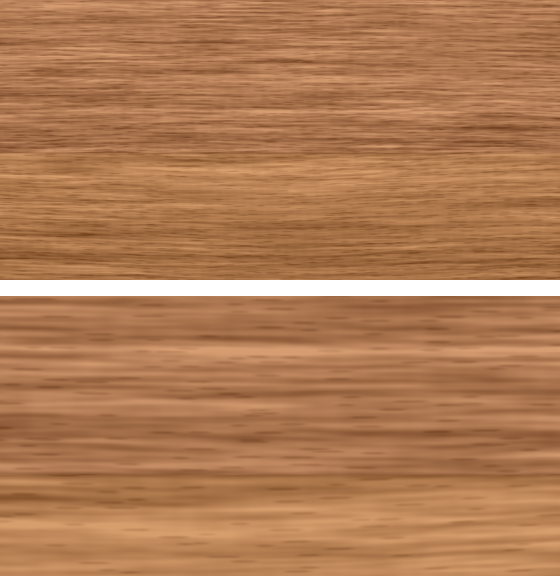
Top, the full canvas; bottom, a detail of the centre.
Give the GLSL for this texture, as a Shadertoy shader.

```glsl
// Two boards of warm brown wood with fine horizontal grain and a thin seam.
// Stretched gradient noise at several scales gives the bands and fibres;
// short scattered dashes give the pores, and one tone value picks the colour.

const vec3 DARK_WOOD = vec3(0.53, 0.33, 0.19);
const vec3 LIGHT_WOOD = vec3(0.78, 0.56, 0.39);
const float SEAM_HEIGHT = 0.453;

vec2 hash22(vec2 cell) {
    vec3 q = fract(cell.xyx * vec3(0.1031, 0.1030, 0.0973));
    q += dot(q, q.yzx + 33.33);
    return fract((q.xx + q.yz) * q.zy);
}

float cornerSlope(vec2 cell, vec2 offset) {
    float angle = 6.2832 * hash22(cell).x;
    return dot(vec2(cos(angle), sin(angle)), offset);
}

float gradientNoise(vec2 p) {
    vec2 i = floor(p), f = fract(p);
    vec2 u = f * f * f * (f * (f * 6.0 - 15.0) + 10.0);
    vec2 e = vec2(1.0, 0.0);
    float low = mix(cornerSlope(i, f), cornerSlope(i + e, f - e), u.x);
    float high = mix(cornerSlope(i + e.yx, f - e.yx), cornerSlope(i + 1.0, f - 1.0), u.x);
    return mix(low, high, u.y);
}

// Soft horizontal stripe centred on a height
float stripe(float y, float centre, float width) {
    float d = (y - centre) / width;
    return exp(-d * d);
}

// Short dark dashes with tapered ends, one candidate per cell
float pores(vec2 p, vec2 cellSize, float density, float soft) {
    vec2 home = floor(p / cellSize);
    float cover = 0.0;
    for (int j = -1; j <= 1; j++) {
        for (int i = -1; i <= 1; i++) {
            vec2 cell = home + vec2(i, j);
            vec2 pick = hash22(cell + 57.0);
            vec2 d = p - (cell + hash22(cell)) * cellSize;
            d.x = 0.2 * max(abs(d.x) - cellSize.x * mix(0.02, 0.25, pick.y), 0.0);
            float dash = 1.0 - smoothstep(0.0, 0.001 + soft, length(d));
            cover = max(cover, dash * step(pick.x, density));
        }
    }
    return cover;
}

// Slow light and dark zones across the boards
float zones(float y) {
    float light = 0.24 * stripe(y, 0.98, 0.03) + 0.08 * stripe(y, 0.66, 0.08)
                + 0.18 * stripe(y, 0.39, 0.06) + 0.14 * stripe(y, 0.24, 0.02);
    float dark = 0.12 * stripe(y, 0.92, 0.02) + 0.16 * stripe(y, 0.49, 0.035)
               + 0.22 * stripe(y, 0.04, 0.13);
    return light - dark;
}

// Sum of fibre layers from broad bands down to hair-thin lines
float grain(vec2 p, float strength) {
    float broad = 0.34 * gradientNoise(p * vec2(0.5, 13.0));
    float medium = 0.50 * gradientNoise(p * vec2(1.1, 37.0) + 11.3);
    float streaks = 0.56 * gradientNoise(p * vec2(2.6, 81.0) + 23.7);
    float fine = 0.50 * gradientNoise(p * vec2(5.0, 127.0) + 41.1);
    float fibre = 0.30 * gradientNoise(p * vec2(14.0, 167.0) + 67.9);
    return broad + medium + strength * (streaks + fine + fibre);
}

void mainImage(out vec4 fragColor, in vec2 fragCoord) {
    vec2 p = fragCoord / iResolution.y;
    float pixel = 1.0 / iResolution.y;
    float upper = smoothstep(-pixel, pixel, p.y - SEAM_HEIGHT);

    // Each board has its own grain, bent gently along its length
    float board = step(SEAM_HEIGHT, p.y);
    vec2 q = p + vec2(7.3, 0.0) * board;
    float bend = mix(0.032, 0.012, board) * gradientNoise(q * vec2(0.9, 2.5) + 3.7);
    q.y += bend + 0.002 * gradientNoise(q * vec2(4.0, 12.0));

    float strength = mix(0.75, 1.05, upper) + 0.6 * gradientNoise(p * vec2(1.5, 6.0) + 9.2);
    float tone = 0.6 + zones(p.y + 0.5 * bend) + grain(q, strength);

    // Faint ripples across the grain
    tone += 0.07 * gradientNoise(p * vec2(48.0, 20.0) + 31.4);

    float soft = max(pixel, 0.002);
    tone -= 0.28 * pores(q, vec2(0.045, 0.011), 0.4, soft);

    // Seam, fading in and out along its length
    float seamDepth = 0.28 + 0.3 * gradientNoise(vec2(p.x * 5.0, 2.5));
    tone -= seamDepth * stripe(p.y, SEAM_HEIGHT, max(0.0035, pixel));

    vec3 colour = mix(DARK_WOOD, LIGHT_WOOD, clamp(tone, -0.3, 1.25));
    colour += mix(vec3(0.0, 0.002, -0.012), vec3(0.0, 0.0, 0.008), upper);
    fragColor = vec4(colour, 1.0);
}
```
